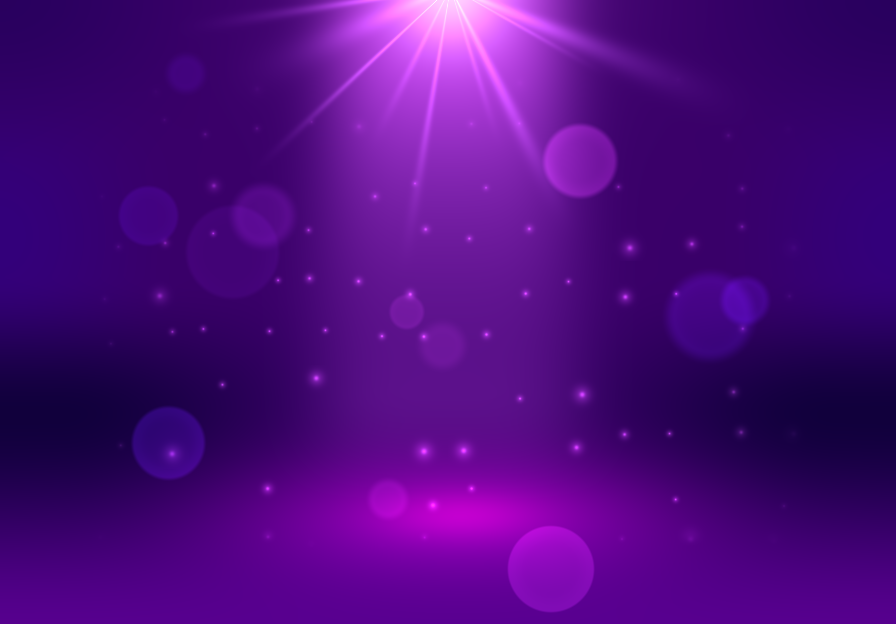
A WebGL 2 fragment shader for this background:

```glsl
#version 300 es
precision highp float;
// Violet stage with a spotlight from above, glowing floor, soft discs and drifting sparks.

uniform vec2 u_resolution;
out vec4 fragColor;

const float HORIZON = 0.335;
const vec2 LAMP = vec2(0.004, 1.02);
const vec3 WALL = vec3(0.225, 0.0, 0.41);
const vec3 WALL_SIDE = vec3(0.20, 0.0, 0.48);
const vec3 WALL_CORNER = vec3(0.16, 0.0, 0.37);
const vec3 SHADOW = vec3(0.065, 0.0, 0.235);
const vec3 FLOOR = vec3(0.34, 0.0, 0.56);
const vec3 LILAC = vec3(0.90, 0.50, 1.0);

// Rays: angle from straight down, angular width, length, strength
const vec4 RAYS[9] = vec4[9](
  vec4(-1.42, 0.030, 0.46, 0.40), vec4(-1.16, 0.110, 0.42, 0.28),
  vec4(-0.82, 0.018, 0.45, 0.55), vec4(-0.46, 0.035, 0.30, 0.30),
  vec4(-0.165, 0.025, 0.48, 0.40), vec4(0.30, 0.030, 0.28, 0.30),
  vec4(0.46, 0.045, 0.46, 0.48), vec4(1.06, 0.022, 0.30, 0.35),
  vec4(1.18, 0.070, 0.55, 0.42));

// Discs: centre, radius, strength
const vec4 DISCS[12] = vec4[12](
  vec4(-0.42, 0.882, 0.028, 0.40), vec4(-0.48, 0.654, 0.047, 0.40),
  vec4(-0.296, 0.654, 0.048, 0.55), vec4(-0.345, 0.596, 0.074, 0.25),
  vec4(0.212, 0.742, 0.058, 0.90), vec4(0.420, 0.493, 0.068, 0.60),
  vec4(0.476, 0.518, 0.037, 0.65), vec4(-0.066, 0.500, 0.027, 0.40),
  vec4(-0.009, 0.446, 0.034, 0.35), vec4(-0.448, 0.290, 0.058, 0.80),
  vec4(-0.096, 0.200, 0.030, 0.40), vec4(0.165, 0.088, 0.069, 0.60));

float hash(vec2 cell) {
  return fract(sin(dot(cell, vec2(127.1, 311.7))) * 4375.85);
}

float glow(vec2 offset, vec2 radius) {
  vec2 q = offset / radius;
  return exp(-dot(q, q));
}

vec3 backdrop(vec2 p) {
  float side = abs(p.x);
  float sideBand = smoothstep(0.40, 0.72, side) * glow(vec2(0.0, p.y - 0.62), vec2(1.0, 0.22));
  float corner = smoothstep(0.3, 0.72, side) * smoothstep(0.72, 1.0, p.y);
  vec3 wall = mix(mix(WALL, WALL_SIDE, sideBand), WALL_CORNER, corner);
  vec3 seam = mix(WALL, SHADOW, smoothstep(0.08, 0.62, side));
  wall = mix(wall, seam, smoothstep(0.56, HORIZON, p.y));
  vec3 ground = mix(seam, FLOOR, smoothstep(HORIZON, -0.02, p.y));
  return mix(ground, wall, smoothstep(HORIZON - 0.01, HORIZON + 0.01, p.y));
}

vec3 floorGlow(vec2 p) {
  vec2 offset = p - vec2(0.02, 0.175);
  return vec3(0.29, 0.0, 0.24) * glow(offset, vec2(0.34, 0.095))
       + vec3(0.20, 0.0, 0.10) * glow(offset, vec2(0.13, 0.04));
}

float beam(vec2 p) {
  float x = p.x / mix(0.215, 0.19, smoothstep(0.5, 1.0, p.y));
  float level = 0.14 + 0.25 * smoothstep(0.42, 0.98, p.y);
  return level * exp(-x * x * x * x) * smoothstep(0.18, 0.38, p.y);
}

float ray(vec2 fromLamp, vec4 shape) {
  float turn = (atan(fromLamp.x, -fromLamp.y) - shape.x) / shape.y;
  float fade = smoothstep(shape.z, 0.0, length(fromLamp));
  return shape.w * exp(-turn * turn) * fade;
}

float disc(vec2 offset, float radius, float softness) {
  float d = length(offset);
  float body = smoothstep(radius + softness, radius - softness, d);
  return body * (0.8 + 0.2 * smoothstep(0.5 * radius, radius, d));
}

// One jittered spark per occupied cell
float spark(vec2 p, float cellSize) {
  vec2 cell = floor(p / cellSize);
  vec2 jitter = 0.25 + 0.5 * vec2(hash(cell), hash(cell + 17.3));
  float d = length(p - (cell + jitter) * cellSize);
  float size = mix(0.003, 0.009, pow(hash(cell + 41.7), 2.0));
  float present = step(0.48, hash(cell + 73.1));
  float halo = exp(-d * d / (size * size * 2.5));
  float core = exp(-d * d / (size * size * 0.25));
  return present * (0.4 * halo + 0.6 * core);
}

void main() {
  vec2 p = (gl_FragCoord.xy - vec2(0.5 * u_resolution.x, 0.0)) / u_resolution.y;
  vec2 fromLamp = p - LAMP;
  vec3 color = backdrop(p) + floorGlow(p);

  // Spotlight
  color += vec3(0.95, 0.48, 0.95) * beam(p);
  for (int i = 0; i < RAYS.length(); i++) color += 0.75 * LILAC * ray(fromLamp, RAYS[i]);
  color += vec3(0.27, 0.14, 0.24) * glow(fromLamp, vec2(0.20));
  color += vec3(0.42, 0.52, 0.35) * glow(fromLamp, vec2(0.085));

  // Soft discs, bluer toward the dark sides
  for (int i = 0; i < DISCS.length(); i++) {
    vec4 s = DISCS[i];
    vec3 tint = mix(vec3(0.25, 0.08, 0.24), vec3(0.12, 0.03, 0.27), smoothstep(0.2, 0.45, abs(s.x)));
    color += tint * s.w * disc(p - s.xy, s.z, mix(0.002, 0.014, hash(s.xy)));
  }

  // Sparks inside a broad cloud
  float cloud = smoothstep(0.60, 0.35, abs(p.x)) * smoothstep(0.12, 0.18, p.y) * smoothstep(0.92, 0.5, p.y);
  color += vec3(0.60, 0.24, 0.62) * cloud * spark(p, 0.083);

  fragColor = vec4(clamp(color, 0.0, 1.0), 1.0);
}
```
